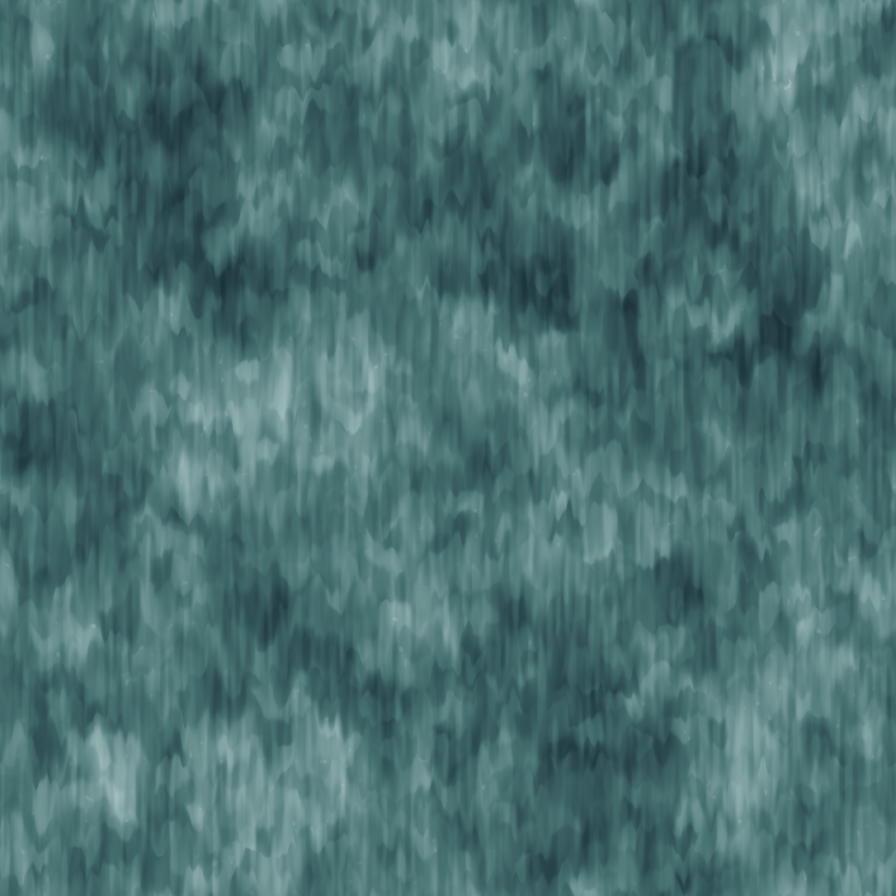
Write a WebGL 2 fragment shader that draws this texture.

```glsl
#version 300 es
precision highp float;

#define DARK vec3(0.175, 0.297, 0.315)
#define MID vec3(0.280, 0.450, 0.450)
#define LIGHT vec3(0.480, 0.615, 0.615)
#define CLOUD_CELLS vec2(6.0, 6.0)
#define CLOUD_GROWTH vec2(2.1, 1.95)
#define CLOUD_GAIN 1.22
#define CLOUD_FALLOFF 0.87
#define SMEAR_LENGTH 0.009
#define STREAK_GAIN 0.72
#define SPECK_GAIN 0.8
#define TONE_SHIFT -0.08

uniform vec2 u_resolution;
out vec4 fragColor;

// Integer hash: three random values from 0 to 1
vec3 hash3(uvec3 v) {
    v = v * 1664525u + 1013904223u;
    v.x += v.y * v.z; v.y += v.z * v.x; v.z += v.x * v.y;
    v ^= v >> 16u;
    v.x += v.y * v.z; v.y += v.z * v.x; v.z += v.x * v.y;
    return vec3(v >> 8u) / 16777216.0;
}

// Wrapping cellular noise: soft blend of one random tone (-1 to 1) per cell
float cellTone(vec2 uv, vec2 cells, float sharpness, uint seed) {
    vec2 p = uv * cells;
    vec2 base = floor(p);
    float toneSum = 0.0;
    float weightSum = 0.0;
    for (int y = -1; y <= 1; y++) {
        for (int x = -1; x <= 1; x++) {
            vec2 cell = base + vec2(x, y);
            vec3 rnd = hash3(uvec3(uvec2(mod(cell, cells)), seed));
            vec2 offset = cell + mix(vec2(0.1), vec2(0.9), rnd.xy) - p;
            float weight = exp(-sharpness * dot(offset, offset));
            toneSum += weight * (rnd.z * 2.0 - 1.0);
            weightSum += weight;
        }
    }
    return toneSum / weightSum;
}

// Cloud patches, with crisper edges at each finer level
float clouds(vec2 uv) {
    vec2 cells = CLOUD_CELLS;
    float gain = CLOUD_GAIN;
    float tone = 0.0;
    for (uint level = 0u; level < 4u; level++) {
        tone += gain * cellTone(uv, cells, 5.0 + 1.5 * float(level), 51u + level);
        cells = floor(cells * CLOUD_GROWTH);
        gain *= CLOUD_FALLOFF;
    }
    return tone;
}

void main() {
    vec2 uv = gl_FragCoord.xy / u_resolution;

    // Smear the clouds up and down in narrow columns
    float smear = cellTone(uv, vec2(70.0, 20.0), 6.0, 1u)
                + cellTone(uv, vec2(150.0, 22.0), 4.5, 2u);
    float tone = clouds(uv + vec2(0.0, SMEAR_LENGTH * smear)) + TONE_SHIFT;

    // Fine vertical hairs
    tone += STREAK_GAIN * cellTone(uv, vec2(190.0, 20.0), 4.0, 3u);
    tone += 0.6 * STREAK_GAIN * cellTone(uv, vec2(116.0, 32.0), 4.0, 4u);

    // Sparse pale specks, mostly in the lighter areas
    float speck = smoothstep(0.75, 1.0, cellTone(uv, vec2(180.0, 150.0), 4.0, 5u));
    tone += SPECK_GAIN * speck * smoothstep(-0.6, 1.2, tone);

    // Colour ramp: dark and light lie two units from the middle
    tone *= 0.5;
    vec3 color = tone < 0.0 ? mix(MID, DARK, -tone) : mix(MID, LIGHT, tone);
    fragColor = vec4(clamp(color, 0.0, 1.0), 1.0);
}
```
